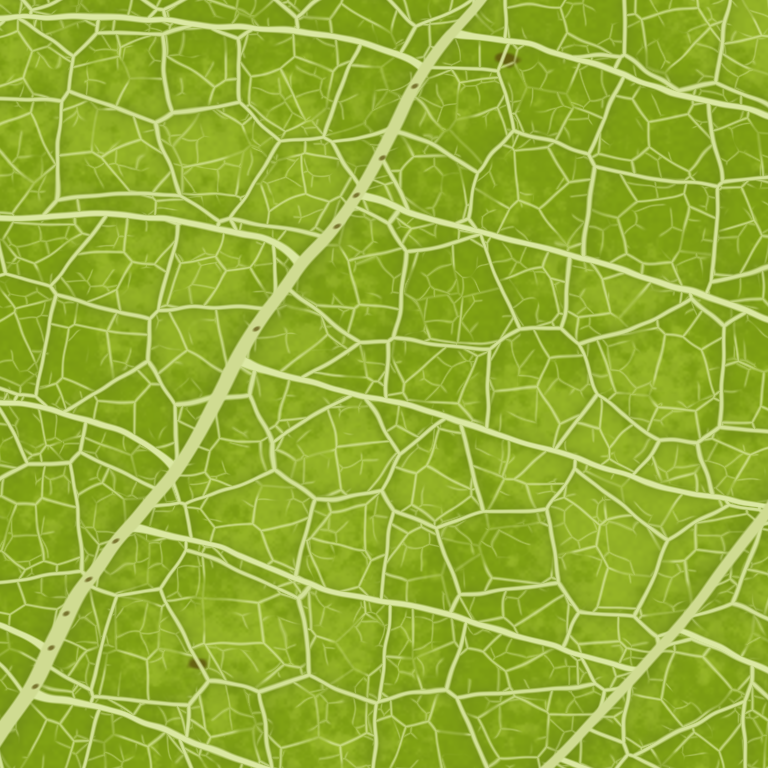
This texture is drawn by a Shadertoy shader. Its source:

```glsl
// Backlit leaf: a slanted midrib, side veins and three nested vein networks.
// Each network is a Voronoi pattern seeded by the cell that encloses it, so
// finer veins end on coarser ones; soft shadows, mottling and specks follow.

const vec3 LEAF = vec3(0.495, 0.625, 0.075);
const vec3 BRIGHT = vec3(0.58, 0.70, 0.15);
const vec3 SHADOW = vec3(0.44, 0.55, 0.10);
const vec3 VEIN = vec3(0.86, 0.91, 0.64);
const vec3 RIB = vec3(0.81, 0.86, 0.57);
const vec3 SPECK = vec3(0.36, 0.32, 0.05);
const float SIDE_SPACING = 0.25;

float hash(vec2 p) {
    return fract(sin(dot(p, vec2(127.1, 311.7))) * 43758.5453);
}

vec2 hash2(vec2 p) {
    return vec2(hash(p), hash(p + vec2(41.3, 17.9)));
}

float noise(vec2 p) {
    vec2 i = floor(p), f = fract(p);
    f = f * f * (3.0 - 2.0 * f);
    float low = mix(hash(i), hash(i + vec2(1, 0)), f.x);
    float high = mix(hash(i + vec2(0, 1)), hash(i + vec2(1, 1)), f.x);
    return mix(low, high, f.y);
}

float fbm(vec2 p) {
    return 0.55 * noise(p) + 0.28 * noise(p * 2.1 + 7.3) + 0.17 * noise(p * 4.3 + 3.1);
}

vec2 warp(vec2 p, float scale) {
    return vec2(noise(p * scale), noise(p * scale + 37.0)) - 0.5;
}

// Voronoi cells: x = distance to the nearest edge, y = random cell id
vec2 cells(vec2 p, float seed) {
    p += seed * vec2(17.0, 29.0);
    vec2 base = floor(p), nearCell = base, nearOffset = vec2(0);
    float nearest = 9.0, edge = 9.0;
    for (int k = 0; k < 9; k++) {
        vec2 c = base + vec2(k % 3 - 1, k / 3 - 1);
        vec2 r = c + 0.1 + 0.8 * hash2(c + seed) - p;
        if (dot(r, r) < nearest) {
            nearest = dot(r, r);
            nearCell = c;
            nearOffset = r;
        }
    }
    for (int k = 0; k < 25; k++) {
        vec2 c = nearCell + vec2(k % 5 - 2, k / 5 - 2);
        vec2 r = c + 0.1 + 0.8 * hash2(c + seed) - p;
        vec2 between = r - nearOffset;
        if (dot(between, between) > 1e-4)
            edge = min(edge, dot(0.5 * (r + nearOffset), normalize(between)));
    }
    return vec2(edge, hash(nearCell + seed + 5.7));
}

float stroke(float d, float halfWidth, float blur) {
    return 1.0 - smoothstep(halfWidth - blur, halfWidth + blur, d);
}

// Signed distances to the midrib and to the lower right rib
float midrib(vec2 p) {
    return 0.835 * (p.x - 0.66 * (p.y - 0.056) - 0.009 * sin(p.y * 19.0));
}

float lowerRib(vec2 p) {
    return 0.74 * (p.x - 0.71 - 1.03 * p.y + 0.5 * p.y * p.y);
}

// Coordinate whose whole numbers are the side veins
float sideCoord(vec2 p, float side) {
    float left = p.y - 0.08 * (1.0 - exp(min(midrib(p), 0.0) / 0.11)) - 0.14;
    float right = p.y + 0.27 * p.x - 0.11;
    float outer = p.y + 0.5 * p.x - 0.39;
    float w = side < 0.5 ? left : (side < 1.5 ? right : outer);
    return (w + 0.012 * sin(w * 23.0 + side)) / SIDE_SPACING;
}

// Scattered oval specks
float specks(vec2 p, float count, float chance, float radius) {
    vec2 cell = floor(p * count);
    vec2 center = (cell + 0.25 + 0.5 * hash2(cell + 8.0)) / count;
    vec2 d = (p - center) * vec2(0.7, 1.2) + 0.008 * warp(p, 80.0);
    float size = radius * (0.5 + 0.5 * hash(cell + 3.0));
    return step(hash(cell + 61.0), chance) * (1.0 - smoothstep(0.5 * size, 1.3 * size, length(d)));
}

void mainImage(out vec4 fragColor, in vec2 fragCoord) {
    vec2 uv = fragCoord / iResolution.y;
    float blur = max(0.0019, 0.8 / iResolution.y);

    // Ribs and side veins split the blade into sectors
    vec2 p = uv + 0.026 * warp(uv, 7.0) + 0.005 * warp(uv, 32.0);
    vec2 ribPoint = uv + 0.005 * warp(uv, 18.0);
    float mid = midrib(ribPoint), low = lowerRib(ribPoint);
    float side = mid < 0.0 ? 0.0 : (low < 0.0 ? 1.0 : 2.0);
    float s = sideCoord(p, side), e = 0.001;
    vec2 slope = vec2(sideCoord(p + vec2(e, 0), side), sideCoord(p + vec2(0, e), side)) - s;
    float sideDist = abs(s - round(s)) * e / length(slope);
    float ribDist = min(abs(mid) - 0.0105 + 0.0035 * uv.y, abs(low) - 0.0065);

    // Nested networks, each seeded by its parent cell
    vec2 coarse = cells(p / 0.128, hash(vec2(floor(s), side)));
    vec2 medium = cells(p / 0.066, coarse.y);
    vec2 fine = cells((p + 0.008 * warp(p, 45.0)) / 0.036, medium.y);
    float coarseDist = coarse.x * 0.128;
    float openEnds = smoothstep(0.42, 0.60, noise(p * 38.0 + 11.0));
    float gaps = 0.35 + 0.65 * smoothstep(0.22, 0.45, noise(p * 22.0));

    float sideVein = stroke(sideDist, 0.0038 + 0.003 * exp(-abs(mid) / 0.03), blur);
    float net = max(0.92 * stroke(coarseDist, 0.0026, blur),
                    0.74 * gaps * stroke(medium.x * 0.066, 0.0016, blur));
    net = max(net, 0.46 * openEnds * stroke(fine.x * 0.036, 0.0012, blur));

    // Blade: broad patches, fine mottling and shadow beside the veins
    float mottle = 0.6 * fbm(uv * 5.0) + 0.4 * fbm(uv * 60.0);
    vec3 color = mix(LEAF, BRIGHT, smoothstep(0.42, 0.62, mottle));
    float shade = max(exp(-min(sideDist, coarseDist) / 0.009), exp(-max(ribDist, 0.0) / 0.016));
    color = mix(color, SHADOW, 0.8 * shade);
    color *= 0.975 + 0.05 * noise(uv * 150.0);
    color = mix(color, SPECK, 0.8 * specks(uv, 5.0, 0.16, 0.013));

    // Veins, then the ribs with small dark dots along the midrib
    color = mix(color, VEIN, max(net, sideVein));
    color = mix(color, RIB, stroke(ribDist, 0.0, blur));
    float along = uv.y * 22.0, dot_ = floor(along);
    vec2 dotPos = vec2(mid - 0.006 * (hash(vec2(dot_, 4.0)) - 0.3),
                       (fract(along) - 0.3 - 0.4 * hash(vec2(dot_, 9.0))) / 22.0);
    float dots = step(0.4, hash(vec2(dot_, 2.0))) * stroke(length(dotPos), 0.0032, blur);
    color = mix(color, SPECK, 0.75 * dots);

    fragColor = vec4(color, 1.0);
}
```
